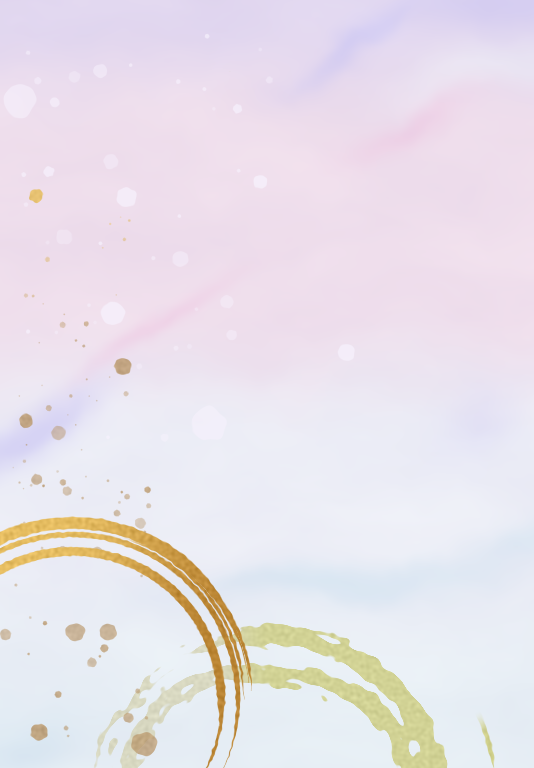
A WebGL 1 fragment shader for this background:

```glsl
precision highp float;
uniform vec2 u_resolution;

vec2 hash2(vec2 p) {
  p = vec2(dot(p, vec2(127.1, 311.7)), dot(p, vec2(269.5, 183.3)));
  return fract(sin(p) * 43758.5);
}

float gradientNoise(vec2 p) {
  vec2 i = floor(p), f = fract(p);
  vec2 u = f * f * (3.0 - 2.0 * f);
  vec2 e = vec2(0.0, 1.0);
  float a = dot(hash2(i) * 2.0 - 1.0, f);
  float b = dot(hash2(i + e.yx) * 2.0 - 1.0, f - e.yx);
  float c = dot(hash2(i + e.xy) * 2.0 - 1.0, f - e.xy);
  float d = dot(hash2(i + e.yy) * 2.0 - 1.0, f - e.yy);
  return mix(mix(a, b, u.x), mix(c, d, u.x), u.y);
}

float fbm(vec2 p) {
  float sum = 0.0, amp = 0.6;
  for (int i = 0; i < 4; i++) {
    sum += amp * gradientNoise(p);
    p = mat2(1.6, 1.2, -1.2, 1.6) * p + 3.7;
    amp *= 0.5;
  }
  return sum;
}

// Soft elliptical pigment stain
float stain(vec2 p, vec2 center, vec2 size, float angle) {
  float c = cos(angle), s = sin(angle);
  vec2 d = p - center;
  vec2 q = vec2(c * d.x + s * d.y, c * d.y - s * d.x) / size;
  return exp(-dot(q, q));
}

// Paint drop with a slightly uneven rim
float drop(vec2 p, vec2 center, float radius, float px) {
  vec2 d = p - center;
  float rim = radius * (1.0 + 0.25 * gradientNoise(d / radius * 1.5 + center * 90.0));
  return 1.0 - smoothstep(-px, px, length(d) - rim);
}

// Random drops in a box, mostly tiny
float scatter(vec2 p, vec2 low, vec2 high, float maxRadius, float seed, float px) {
  float cover = 0.0;
  for (int i = 0; i < 36; i++) {
    vec2 h = hash2(vec2(float(i), seed));
    vec2 k = hash2(vec2(seed + 5.0, float(i)));
    float radius = maxRadius * mix(0.2, 1.0, k.x * k.x * k.x);
    cover = max(cover, drop(p, mix(low, high, h), radius, px) * mix(0.45, 1.0, k.y));
  }
  return cover;
}

// Arc in polar form (angle, radius) that thins towards its end angle
float arcStroke(vec2 polar, float radius, float halfWidth, float end, float taper, float px) {
  float width = halfWidth * smoothstep(end, end + taper, polar.x);
  float rough = 0.0022 * gradientNoise(vec2(polar.x * 28.0, polar.y * 160.0));
  float edge = abs(polar.y - radius + rough) - width;
  return (1.0 - smoothstep(-px, px, edge)) * step(end, polar.x);
}

vec2 toPolar(vec2 d) { return vec2(atan(d.y, d.x), length(d)); }

float bump(float x, float center, float width) {
  float d = (x - center) / width;
  return exp(-d * d);
}

vec3 watercolor(vec2 p) {
  vec2 w = p + 0.07 * vec2(fbm(p * 6.0), fbm(p * 6.0 + 7.3));
  vec3 rose = vec3(0.93, 0.79, 0.89), violet = vec3(0.79, 0.77, 0.95);
  vec3 blue = vec3(0.81, 0.885, 0.94), mist = vec3(0.925, 0.93, 0.965);
  vec3 col = mix(vec3(0.905, 0.935, 0.96), mist, smoothstep(0.05, 0.3, w.y));
  col = mix(col, vec3(0.935, 0.87, 0.925), smoothstep(0.42, 0.6, w.y));
  col = mix(col, vec3(0.885, 0.845, 0.94), smoothstep(0.82, 0.98, w.y));
  col = mix(col, mist, 0.6 * stain(w, vec2(0.64, 0.91), vec2(0.12, 0.04), 0.3));
  col = mix(col, violet, 0.65 * stain(w, vec2(0.46, 0.945), vec2(0.1, 0.018), 0.65));
  col = mix(col, violet, 0.5 * stain(w, vec2(0.65, 1.0), vec2(0.13, 0.03), 0.1));
  col = mix(col, rose, 0.65 * stain(w, vec2(0.54, 0.835), vec2(0.1, 0.025), 0.4));
  col = mix(col, rose, 0.6 * stain(w, vec2(0.2, 0.575), vec2(0.12, 0.014), 0.6));
  col = mix(col, violet, 0.7 * stain(w, vec2(0.03, 0.435), vec2(0.11, 0.025), 0.55));
  col = mix(col, violet, 0.25 * stain(w, vec2(0.62, 0.45), vec2(0.07, 0.045), 0.6));
  col = mix(col, blue, 0.6 * stain(w, vec2(0.45, 0.235), vec2(0.2, 0.025), 0.08));
  col = mix(col, blue, 0.5 * stain(w, vec2(0.69, 0.3), vec2(0.09, 0.03), 0.3));
  col = mix(col, blue, 0.5 * stain(w, vec2(0.02, 0.03), vec2(0.07, 0.05), 0.2));
  return col + vec3(0.035, 0.04, 0.02) * fbm(w * vec2(5.0, 11.0));
}

void main() {
  vec2 p = gl_FragCoord.xy / u_resolution.y;
  float px = 0.8 / u_resolution.y;
  float grain = gradientNoise(p * 170.0);
  vec3 col = watercolor(p);

  // White drops
  float white = scatter(p, vec2(0.0, 0.42), vec2(0.36, 0.97), 0.011, 3.0, px);
  white = max(white, drop(p, vec2(0.026, 0.868), 0.021, px) * 0.8);
  white = max(white, drop(p, vec2(0.165, 0.743), 0.013, px));
  white = max(white, drop(p, vec2(0.272, 0.448), 0.022, px) * 0.8);
  white = max(white, drop(p, vec2(0.147, 0.592), 0.015, px));
  white = max(white, drop(p, vec2(0.451, 0.541), 0.011, px));
  white = max(white, drop(p, vec2(0.339, 0.763), 0.009, px));
  col = mix(col, vec3(0.965, 0.945, 0.99), white * 0.75);

  // Dry-brushed olive arch
  vec2 arch = toPolar((p - vec2(0.349, -0.042)) / vec2(1.04, 1.0));
  float left = smoothstep(1.55, 2.0, arch.x);
  float body = bump(arch.y, 0.215, 0.016) * mix(0.85, 0.42, left);
  body += bump(arch.y, mix(0.18, 0.163, bump(arch.x, 1.45, 0.5)), 0.017) * mix(0.7, 0.65, left);
  float bristle = gradientNoise(vec2(arch.x * 7.0, arch.y * 110.0)) + 0.5 * gradientNoise(p * 65.0);
  float olive = smoothstep(0.0, 0.07, body + 0.6 * bristle - 0.42);
  float fleck = arcStroke(arch, 0.286, 0.003, 0.13, 0.1, px) * smoothstep(0.42, 0.3, arch.x);
  vec3 oliveColor = mix(vec3(0.81, 0.81, 0.54), vec3(0.83, 0.82, 0.69), left) + 0.09 * grain;
  col = mix(col, oliveColor, max(olive * mix(0.9, 0.75, left), fleck));

  // Bronze drops, brighter higher up
  float bronze = scatter(p, vec2(0.0, 0.0), vec2(0.2, 0.38), 0.008, 11.0, px);
  bronze = max(bronze, 0.8 * scatter(p, vec2(0.0, 0.35), vec2(0.17, 0.72), 0.004, 17.0, px));
  bronze = max(bronze, drop(p, vec2(0.047, 0.745), 0.009, px));
  bronze = max(bronze, drop(p, vec2(0.16, 0.523), 0.011, px));
  bronze = max(bronze, drop(p, vec2(0.034, 0.452), 0.009, px));
  bronze = max(bronze, drop(p, vec2(0.076, 0.436), 0.009, px) * 0.6);
  bronze = max(bronze, drop(p, vec2(0.098, 0.177), 0.012, px) * 0.8);
  bronze = max(bronze, drop(p, vec2(0.141, 0.177), 0.011, px) * 0.8);
  bronze = max(bronze, drop(p, vec2(0.188, 0.031), 0.016, px) * 0.9);
  bronze = max(bronze, drop(p, vec2(0.051, 0.047), 0.011, px));
  vec3 bronzeColor = mix(vec3(0.73, 0.6, 0.43), vec3(0.9, 0.74, 0.36), smoothstep(0.55, 0.7, p.y));
  col = mix(col, bronzeColor + 0.1 * grain, bronze * 0.85);

  // Gold ring strands
  vec2 ring = toPolar(p - vec2(0.094, 0.088));
  float gold = arcStroke(ring, 0.194, 0.0058, -0.2, 0.25, px);
  gold = max(gold, arcStroke(ring, 0.196, 0.002, -0.55, 0.2, px));
  gold = max(gold, arcStroke(ring, 0.216, 0.0036, -0.5, 0.7, px));
  gold = max(gold, arcStroke(ring, 0.231, 0.0078, 0.1, 0.9, px));
  gold = max(gold, arcStroke(ring, 0.2235, 0.0022, 0.0, 0.3, px) * smoothstep(1.3, 1.1, ring.x));
  gold = max(gold, arcStroke(ring, 0.234, 0.002, 0.05, 0.15, px));
  vec3 goldColor = mix(vec3(0.73, 0.52, 0.2), vec3(0.9, 0.74, 0.38), smoothstep(0.5, 1.7, ring.x));
  col = mix(col, goldColor + 0.12 * grain, gold);

  gl_FragColor = vec4(col, 1.0);
}
```
